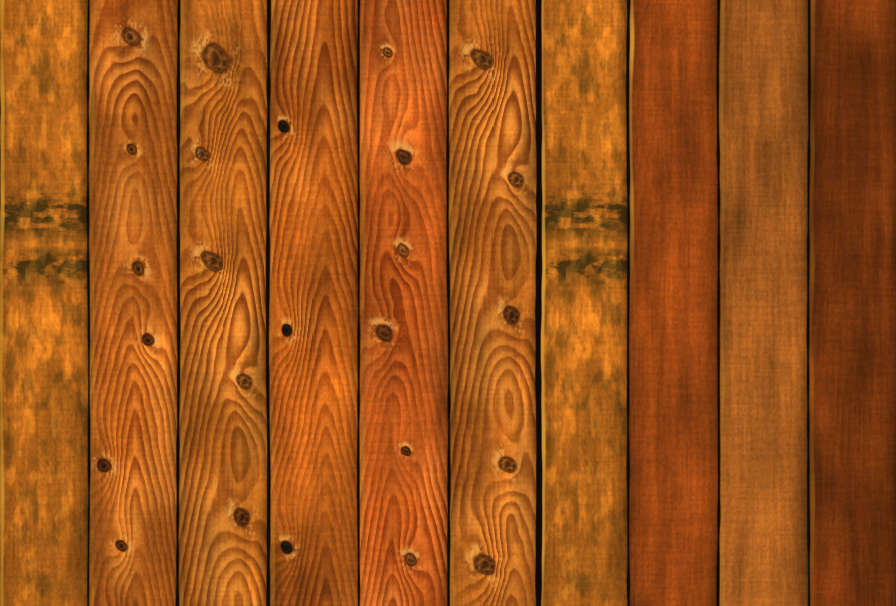
A Shadertoy shader for this texture:

```glsl
float hash(vec2 p) {
    p = fract(p * vec2(0.1031, 0.1137));
    p += dot(p, p.yx + 33.33);
    return fract((p.x + p.y) * p.x * 17.3);
}

float noise(vec2 p) {
    vec2 i = floor(p), f = fract(p);
    f = f * f * (3.0 - 2.0 * f);
    i += 100.0;
    return mix(mix(hash(i), hash(i + vec2(1, 0)), f.x),
               mix(hash(i + vec2(0, 1)), hash(i + vec2(1, 1)), f.x), f.y);
}

float fbm(vec2 p) {
    float sum = 0.0, amp = 0.53;
    for (int i = 0; i < 4; i++) {
        sum += amp * noise(p);
        p = p * 2.03 + 7.1;
        amp *= 0.5;
    }
    return sum;
}

const vec3 boardTone[10] = vec3[10](
    vec3(0.71, 0.40, 0.11), vec3(0.73, 0.39, 0.12), vec3(0.77, 0.43, 0.13),
    vec3(0.74, 0.38, 0.11), vec3(0.72, 0.34, 0.11), vec3(0.76, 0.42, 0.13),
    vec3(0.71, 0.40, 0.11), vec3(0.57, 0.26, 0.075), vec3(0.61, 0.34, 0.12),
    vec3(0.46, 0.21, 0.06));

void mainImage(out vec4 fragColor, in vec2 fragCoord) {
    // One unit is one board width
    vec2 p = fragCoord / iResolution.xy * vec2(9.95, 6.72) + vec2(0.02, 0.0);
    float pixel = 9.95 / iResolution.x;
    p.x += 0.02 * (noise(vec2(floor(p.x + 0.5) * 9.0, p.y * 0.7)) - 0.5);
    float board = clamp(floor(p.x), 0.0, 9.0);
    float u = p.x - board;

    // Two boards are repeats of earlier ones, one of them shifted
    bool shifted = board == 5.0;
    float seed = board == 6.0 ? 0.0 : shifted ? 2.0 : board;
    vec2 q = vec2(u, p.y - (shifted ? 2.24 : 0.0));
    vec2 offset = vec2(seed * 17.0, seed * 5.3);
    float knotty = step(0.5, seed) * step(seed, 5.5);
    float stained = 1.0 - step(0.5, seed);

    // Rings nest into long arches
    float arch = 0.3 + 0.4 * hash(vec2(seed, 4.0));
    float field = sqrt(pow(u - arch, 2.0) + 0.004) + 0.17 * q.y;
    field += 0.28 * noise(q * vec2(1.3, 0.38) + offset);
    field += 0.035 * noise(q * vec2(6.0, 2.2) + offset);
    field += 0.012 * noise(q * vec2(16.0, 7.0) + offset);

    // Knots bend the rings around them
    float knotDist = 9.0, knotId = 0.0;
    vec2 knotSide = vec2(0.0);
    bool wide = seed == 2.0, black = seed == 3.0;
    float spacing = wide ? 1.4 : black ? 2.05 : 1.1;
    for (int k = -1; k <= 1; k++) {
        float cell = floor(q.y / spacing) + float(k);
        vec2 key = vec2(cell + 20.0, seed * 7.0 + 3.0);
        vec2 center = vec2(0.16 + (black ? 0.06 : 0.66) * hash(key),
                           (cell + 0.3 + 0.5 * hash(key + 31.0)) * spacing);
        float radius = mix(0.05, 0.10, hash(key + 57.0)) * (wide ? 1.5 : 1.0);
        vec2 d = (q - center) / radius;
        d += 0.4 * (vec2(noise(q * 8.0 + offset), noise(q * 8.0 + offset + 40.0)) - 0.5);
        d.y += 0.25 * d.x;
        vec2 pull = d * vec2(0.42, 0.2);
        field += knotty * 3.0 * radius * exp(-dot(pull, pull));
        if (length(d) < knotDist) {
            knotDist = length(d);
            knotSide = d;
            knotId = hash(key + 83.0);
        }
    }

    // Rings, fibres, saw marks and blotches
    float phase = fract(field * 13.0);
    float ring = smoothstep(0.1, 0.8, phase) * smoothstep(1.0, 0.82, phase);
    float fibre = noise(q * vec2(42.0, 2.5) + offset);
    float streaks = fbm(q * vec2(8.0, 0.8) + offset);
    float saw = noise(q * vec2(4.0, 40.0) + offset);
    float grit = noise(q * vec2(48.0, 34.0) + offset);
    float blotch = fbm(q * vec2(1.6, 0.9) + offset);
    vec3 color = boardTone[int(board)];
    color *= 1.0 + 0.65 * (blotch - 0.48) + 0.35 * (streaks - 0.48);
    color *= 0.83 + 0.13 * fibre + 0.09 * saw + 0.13 * grit;
    float ringDepth = mix(0.05, 0.42, knotty) * (0.2 + 1.1 * noise(q * vec2(2.0, 1.0) + offset + 9.0));
    color *= mix(vec3(1.0), vec3(0.62, 0.48, 0.38), ring * ringDepth * 1.7);
    float glow = smoothstep(0.45, 0.9, noise(q * vec2(2.5, 1.3) + offset + 60.0));
    color += knotty * vec3(0.13, 0.11, 0.06) * (1.0 - 0.7 * ring) * glow;

    // Greenish weathering across the stained boards
    float streak = fbm(q * vec2(7.0, 14.0) + offset);
    float band = exp(-pow((p.y - 4.35) / 0.22, 2.0)) + 0.9 * exp(-pow((p.y - 3.78) / 0.16, 2.0));
    float mottle = smoothstep(0.48, 0.75, fbm(q * vec2(8.0, 4.0) + 3.0));
    float stain = clamp(band * smoothstep(0.25, 0.65, streak) + 0.35 * mottle, 0.0, 0.85);
    color = mix(color, vec3(0.22, 0.17, 0.06), stained * stain);
    color += stained * vec3(0.16, 0.10, 0.03) * smoothstep(0.5, 0.72, fbm(q * vec2(8.0, 3.5) + 21.0));

    // Knots: pale torn halo, dark rim, ringed heart
    float torn = smoothstep(0.4, 0.85, noise(knotSide * vec2(1.3, 0.9) + offset) * 0.7 + 0.4 * grit);
    float halo = exp(-pow((knotDist - 1.5) / 0.6, 2.0)) * torn;
    color = mix(color, vec3(0.93, 0.66, 0.32), knotty * halo * 0.75);
    vec3 heart = mix(vec3(0.60, 0.34, 0.12), vec3(0.34, 0.17, 0.07), knotId);
    heart = black ? vec3(0.15, 0.11, 0.06) : heart;
    heart *= 0.85 + 0.6 * (noise(knotSide * 4.0 + offset) - 0.5) + 0.1 * sin(knotDist * 15.0);
    heart *= 0.65 + 0.35 * smoothstep(0.05, 0.45, knotDist);
    color = mix(color, heart, knotty * smoothstep(1.1, 0.85, knotDist));
    float rim = exp(-pow((knotDist - 0.98) / 0.16, 2.0));
    color = mix(color, vec3(0.26, 0.12, 0.04), knotty * rim * 0.6);

    // Worn light left edge, shaded sides
    float wear = noise(vec2(board * 13.0, p.y * 1.6));
    float lit = board == 7.0 ? smoothstep(3.0, 5.0, p.y) : mix(0.3, 0.9, stained);
    float edgeWidth = 0.03 + 0.03 * wear;
    color *= 1.0 - 0.25 * smoothstep(0.82, 1.0, u) - 0.12 * smoothstep(0.2, 0.0, u);
    color = mix(color, vec3(0.90, 0.64, 0.20), lit * (0.4 + 0.6 * wear) * smoothstep(edgeWidth + 0.03, edgeWidth, u));

    // Dark gaps of uneven width
    float seam = floor(p.x + 0.5);
    float gap = 0.010 + 0.010 * hash(vec2(seam, 8.0)) + (seam == 6.0 ? 0.018 : 0.0);
    gap += 0.010 * (noise(vec2(seam * 5.0, p.y * 4.0)) - 0.5);
    float seamDist = abs(p.x - seam);
    color *= 1.0 - 0.35 * exp(-seamDist / 0.02);
    color = mix(vec3(0.08, 0.04, 0.015), color, smoothstep(gap - pixel, gap + pixel, seamDist));

    fragColor = vec4(clamp(color, 0.0, 1.0), 1.0);
}
```
